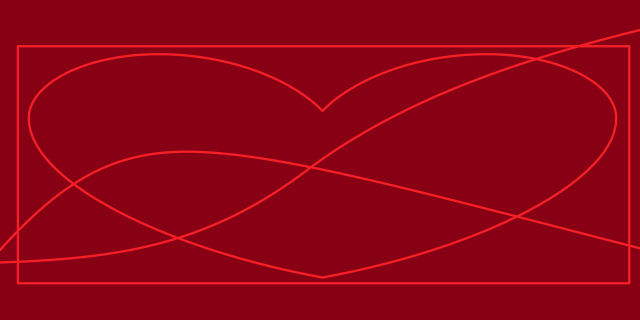
Write a Shadertoy shader that draws this background.

```glsl
const vec2 GRID = vec2(768.0, 384.0);      // design units across the canvas
const vec3 BACKGROUND = vec3(0.53, 0.0, 0.08);
const vec3 LINE_COLOR = vec3(0.96, 0.12, 0.15);
const float HALF_WIDTH = 1.4;
const vec2 FRAME_CENTER = vec2(388.3, 197.7);
const vec2 FRAME_HALF = vec2(366.8, 142.2);
const float HEART_AXIS = 387.0;
const int CURVE_STEPS = 28;

float segmentDistance(vec2 p, vec2 a, vec2 b) {
    vec2 ab = b - a;
    vec2 ap = p - a;
    return length(ap - ab * clamp(dot(ap, ab) / dot(ab, ab), 0.0, 1.0));
}

vec2 cubicPoint(vec2 a, vec2 b, vec2 c, vec2 d, float t) {
    float s = 1.0 - t;
    return s * s * s * a + 3.0 * s * s * t * b + 3.0 * s * t * t * c + t * t * t * d;
}

// Distance to a cubic curve, walked as short segments
float cubicDistance(vec2 p, vec2 a, vec2 b, vec2 c, vec2 d) {
    float nearest = 1e5;
    vec2 previous = a;
    for (int i = 1; i <= CURVE_STEPS; i++) {
        vec2 next = cubicPoint(a, b, c, d, float(i) / float(CURVE_STEPS));
        nearest = min(nearest, segmentDistance(p, previous, next));
        previous = next;
    }
    return nearest;
}

float frameDistance(vec2 p) {
    vec2 q = abs(p - FRAME_CENTER) - FRAME_HALF;
    return abs(length(max(q, 0.0)) + min(max(q.x, q.y), 0.0));
}

// Left half of the heart, mirrored about its axis
float heartDistance(vec2 p) {
    p.x = HEART_AXIS - abs(p.x - HEART_AXIS);
    vec2 notch = vec2(HEART_AXIS, 133.0);
    vec2 crest = vec2(190.0, 65.0);
    vec2 side = vec2(34.5, 142.0);
    vec2 tip = vec2(HEART_AXIS, 333.0);
    float d = cubicDistance(p, notch, vec2(350.0, 95.0), vec2(275.0, 65.0), crest);
    d = min(d, cubicDistance(p, crest, vec2(104.0, 65.0), vec2(34.5, 99.5), side));
    return min(d, cubicDistance(p, side, vec2(34.5, 218.0), vec2(200.0, 299.0), tip));
}

// Ribbon climbing from lower left to upper right
float risingDistance(vec2 p) {
    vec2 middle = vec2(374.0, 200.0);
    float d = cubicDistance(p, vec2(0.0, 315.0), vec2(140.0, 310.0), vec2(250.0, 296.0), middle);
    return min(d, cubicDistance(p, middle, vec2(470.0, 130.0), vec2(590.0, 80.0), vec2(768.0, 36.0)));
}

// Ribbon arching on the left, then falling to the right
float fallingDistance(vec2 p) {
    vec2 peak = vec2(224.0, 182.0);
    float d = cubicDistance(p, vec2(0.0, 300.0), vec2(75.0, 217.0), vec2(135.0, 182.0), peak);
    return min(d, cubicDistance(p, peak, vec2(330.0, 182.0), vec2(500.0, 229.0), vec2(768.0, 298.0)));
}

void mainImage(out vec4 fragColor, in vec2 fragCoord) {
    // Design space has y pointing down
    vec2 uv = fragCoord / iResolution.xy;
    vec2 p = vec2(uv.x, 1.0 - uv.y) * GRID;
    float pixel = GRID.y / iResolution.y;

    float d = min(frameDistance(p), heartDistance(p));
    d = min(d, min(risingDistance(p), fallingDistance(p)));

    float ink = clamp((HALF_WIDTH - d) / pixel + 0.5, 0.0, 1.0);
    fragColor = vec4(mix(BACKGROUND, LINE_COLOR, ink), 1.0);
}
```
